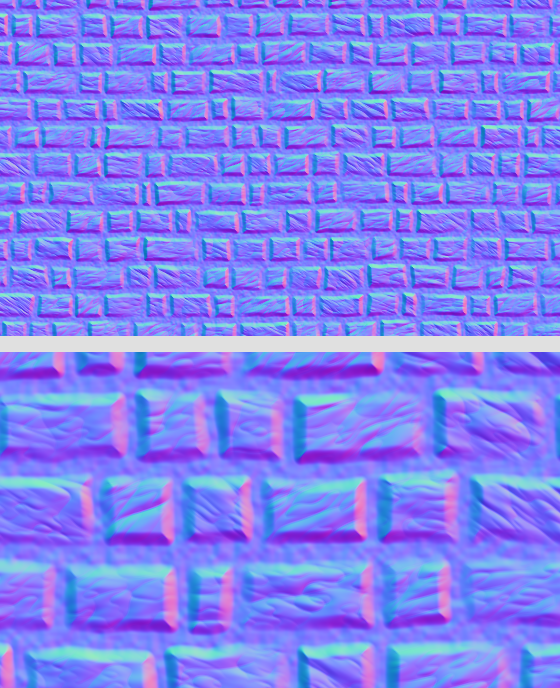
Top, the full canvas; bottom, a detail of the centre.
A Shadertoy shader for this texture map:

```glsl
const float ROWS = 12.02;                 // courses per canvas height
const float COLUMNS = 9.3;                // mean bricks per canvas height
const float ROW_SHIFT = 0.4;              // phase of the lowest joint
const float JOINT_JITTER = 0.72;          // spread of brick widths
const vec2  MORTAR = vec2(0.0030, 0.0055);// half widths of the joints
const float CORNER = 0.009;
const float BEVEL = 0.015;
const float RELIEF = 0.0105;              // brick height above mortar
const float TILT = 0.22;
const float ROUGHNESS = 0.0062;
const vec2  STRATA = vec2(17.0, 36.0);    // rock grain, flattened sideways
const float GRAIN = 0.0022;               // mortar grain
const float MIN_STEP = 0.0015;

float hash(vec2 p) {
    vec3 v = fract(vec3(p.xyx) * 0.1031);
    v += dot(v, v.yzx + 33.33);
    return fract((v.x + v.y) * v.z);
}

float noise(vec2 p) {
    vec2 i = floor(p), f = fract(p);
    f = f * f * (3.0 - 2.0 * f);
    return mix(mix(hash(i), hash(i + vec2(1, 0)), f.x),
               mix(hash(i + vec2(0, 1)), hash(i + vec2(1, 1)), f.x), f.y);
}

// Creased layers of chipped rock
float chippedRock(vec2 p) {
    float sum = 0.0, amplitude = 1.0;
    for (int i = 0; i < 3; i++) {
        sum += amplitude * abs(2.0 * noise(p) - 1.0);
        p = mat2(0.96, 0.28, -0.28, 0.96) * p * 1.9 + 7.3;
        amplitude *= 0.48;
    }
    return sum;
}

float jointX(float column, float row) {
    return column + JOINT_JITTER * (hash(vec2(column, row) + 40.0) - 0.5);
}

float roundedBox(vec2 p, vec2 halfSize, float radius) {
    vec2 q = abs(p) - halfSize + radius;
    return length(max(q, 0.0)) + min(max(q.x, q.y), 0.0) - radius;
}

float wallHeight(vec2 p) {
    // Uneven courses and ragged outlines
    vec2 w = p;
    w += 0.010 * (vec2(noise(p * 8.0), noise(p * 7.0 + 31.0)) - 0.5);
    w += 0.005 * (vec2(noise(p * 38.0 + 5.0), noise(p * 38.0 + 63.0)) - 0.5);

    // Find the brick
    vec2 g = w * vec2(COLUMNS, ROWS) + vec2(0.0, ROW_SHIFT);
    float row = floor(g.y);
    g.x += 5.0 * hash(vec2(row, 91.0));
    float column = floor(g.x + 0.5);
    if (g.x < jointX(column, row)) column -= 1.0;
    float left = jointX(column, row), right = jointX(column + 1.0, row);
    vec2 id = vec2(column, row);
    vec3 rnd = vec3(hash(id + 11.0), hash(id + 57.0), hash(id + 83.0));

    // Brick body with a bevel
    vec2 cell = vec2(COLUMNS, ROWS);
    vec2 q = (g - vec2(0.5 * (left + right), row + 0.5)) / cell;
    vec2 halfSize = 0.5 * vec2(right - left, 1.0) / cell - MORTAR * (0.7 + 0.8 * rnd.xy);
    float d = roundedBox(q, halfSize, min(CORNER, halfSize.x));
    float body = smoothstep(0.0, BEVEL, -d);

    // Broken face, slanted differently on each brick
    vec2 s = p + vec2(0.0, q.x * (rnd.z - 0.5) * 1.2);
    float face = ROUGHNESS * (chippedRock(s * STRATA + rnd.xy * 50.0) - 0.5);
    face += TILT * dot(q, rnd.yz - 0.5) * vec2(0.6, 1.0).y;
    face -= 1.8 * q.y * q.y;

    float mortar = GRAIN * (noise(p * 85.0) + 0.5 * noise(p * 150.0));
    return mix(mortar, RELIEF * (0.8 + 0.4 * rnd.x) + face, body);
}

void mainImage(out vec4 fragColor, in vec2 fragCoord) {
    vec2 p = fragCoord / iResolution.y;

    // Surface normal from central differences
    vec2 e = vec2(max(MIN_STEP, 0.5 / iResolution.y), 0.0);
    vec2 slope = vec2(wallHeight(p + e.xy) - wallHeight(p - e.xy),
                      wallHeight(p + e.yx) - wallHeight(p - e.yx)) / (2.0 * e.x);
    vec3 normal = normalize(vec3(-slope, 1.0));
    fragColor = vec4(0.5 + 0.5 * normal, 1.0);
}
```
